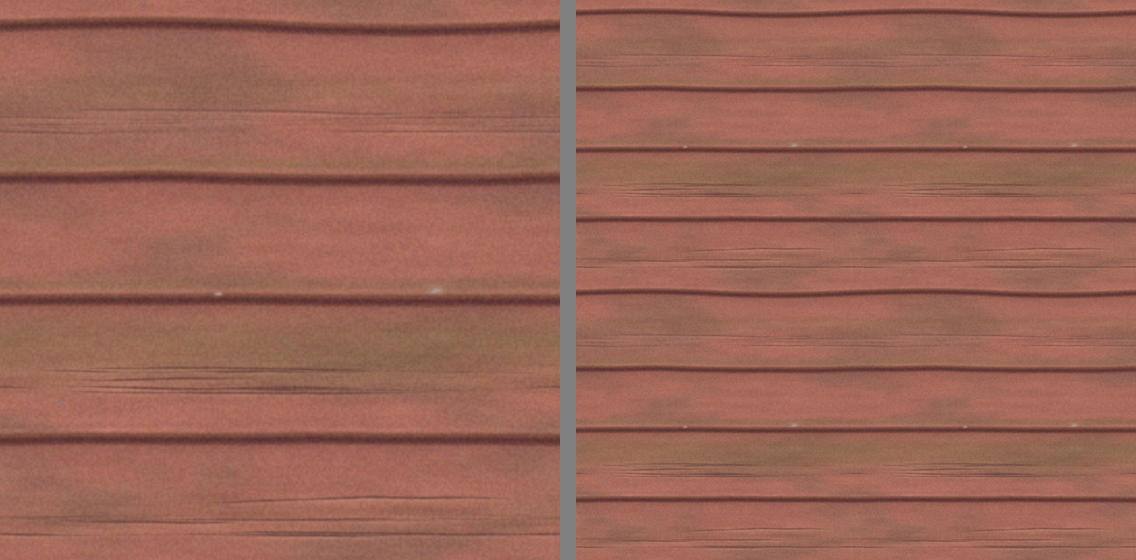
Left: one tile. Right: repeated 2 by 2.
A Shadertoy shader for this texture:

```glsl
// Four overlapping, weathered red clapboards with soft dark wavy seams between them.
// Wrapped value noise, stretched along x, gives stains and grain; seams, weathered
// bands, long cracks and small marks are placed by loops that wrap too.

const float TAU = 6.28319;
const vec3 RED_PAINT = vec3(0.665, 0.420, 0.362);
const vec3 FADED_PAINT = vec3(0.600, 0.405, 0.350);
const vec3 OLIVE_STAIN = vec3(0.560, 0.415, 0.315);
const vec3 CRACK_COLOR = vec3(0.400, 0.260, 0.240);
const vec3 LIP_COLOR = vec3(0.480, 0.295, 0.235);
const vec3 GAP_COLOR = vec3(0.365, 0.205, 0.205);
const vec3 SHADE_COLOR = vec3(0.480, 0.280, 0.275);
const vec3 PALE_MARK = vec3(0.740, 0.670, 0.610);
const vec3 NAIL_COLOR = vec3(0.520, 0.400, 0.430);

// Seam height and wave amplitude
const vec2 SEAMS[4] = vec2[4](vec2(0.963, 0.0050), vec2(0.692, 0.0028),
                              vec2(0.474, 0.0014), vec2(0.227, 0.0012));

// Weathered bands: height, spread, stain amount, roughness
const vec4 BANDS[8] = vec4[8](
    vec4(0.400, 0.040, 0.70, 0.20), vec4(0.350, 0.030, 0.50, 0.50),
    vec4(0.315, 0.020, 0.20, 0.80), vec4(0.080, 0.040, 0.20, 0.90),
    vec4(0.785, 0.020, 0.00, 0.60), vec4(0.707, 0.013, 0.70, 0.10),
    vec4(0.492, 0.011, 0.60, 0.40), vec4(0.840, 0.028, 0.35, 0.40));

// Cracked zones: height, spread, strength
const vec3 CRACK_ZONES[3] = vec3[3](
    vec3(0.320, 0.032, 0.75), vec3(0.078, 0.045, 0.65), vec3(0.783, 0.022, 0.40));

// Small marks: centre, radius, paleness (0 is a nail, 1 is bare wood)
const vec4 MARKS[5] = vec4[5](
    vec4(0.390, 0.475, 0.0045, 1.0), vec4(0.778, 0.481, 0.0080, 0.8),
    vec4(0.108, 0.280, 0.0050, 0.2), vec4(0.257, 0.989, 0.0045, 0.0),
    vec4(0.365, 0.781, 0.0040, 0.2));

float hash(vec2 cell, float seed) {
    vec3 p = fract(vec3(cell.xyx + seed * 7.31) * 0.1031);
    p += dot(p, p.yzx + 33.33);
    return fract((p.x + p.y) * p.z);
}

// Value noise with a whole number of cells across the canvas
float noise(vec2 uv, vec2 cells, float seed) {
    vec2 p = uv * cells, i = floor(p), f = p - i;
    f = f * f * (3.0 - 2.0 * f);
    vec2 a = mod(i, cells), b = mod(i + 1.0, cells);
    return mix(mix(hash(a, seed), hash(vec2(b.x, a.y), seed), f.x),
               mix(hash(vec2(a.x, b.y), seed), hash(b, seed), f.x), f.y);
}

float fbm(vec2 uv, vec2 cells, float seed) {
    float sum = 0.0;
    for (int i = 0; i < 4; i++)
        sum += noise(uv, cells * exp2(float(i)), seed + float(i)) * exp2(-float(i));
    return sum / 1.875;
}

vec2 wrapOffset(vec2 d) { return fract(d + 0.5) - 0.5; }

float bell(float d, float spread) { return exp(-d * d / (spread * spread)); }

vec3 boardColor(vec2 uv) {
    float cloud = fbm(uv, vec2(3.0, 9.0), 11.0);
    float grain = fbm(uv, vec2(5.0, 56.0), 21.0);
    float stain = 0.0, rough = 0.0;
    for (int i = 0; i < 8; i++) {
        float near = bell(wrapOffset(vec2(uv.y - BANDS[i].x)).x, BANDS[i].y);
        stain += near * BANDS[i].z;
        rough += near * BANDS[i].w;
    }
    vec3 color = mix(RED_PAINT, FADED_PAINT, smoothstep(0.42, 0.68, cloud));
    stain *= 0.2 + 0.9 * cloud + 0.7 * grain;
    color = mix(color, OLIVE_STAIN, clamp(stain, 0.0, 0.95));
    float patches = fbm(uv, vec2(14.0, 44.0), 71.0);
    color *= 1.0 + (0.09 + 0.20 * rough) * (grain - 0.5) + 0.08 * (patches - 0.5);
    return color;
}

// Long thin cracks that drift, fade in and fade out along the grain
vec3 addCracks(vec3 color, vec2 uv) {
    for (int i = 0; i < 24; i++) {
        float id = float(i);
        vec3 zone = CRACK_ZONES[i % 3];
        float drift = 0.014 * (fbm(vec2(uv.x, 0.0), vec2(3.0, 1.0), 80.0 + id) - 0.5);
        float y = zone.x + zone.y * (2.0 * hash(vec2(id, 5.0), 3.0) - 1.0) + drift;
        float fade = smoothstep(0.42, 0.80, fbm(vec2(uv.x, 0.0), vec2(4.0, 1.0), 120.0 + id));
        float d = wrapOffset(vec2(uv.y - y)).x;
        color = mix(color, CRACK_COLOR, zone.z * fade * bell(d, 0.0012 + 0.0016 * fade));
        color += 0.03 * fade * bell(d + 0.005, 0.003);
    }
    return color;
}

vec3 addMarks(vec3 color, vec2 uv) {
    for (int i = 0; i < 5; i++) {
        vec2 d = wrapOffset(uv - MARKS[i].xy) * vec2(0.65, 1.3);
        vec3 tint = mix(NAIL_COLOR, PALE_MARK, MARKS[i].w);
        color = mix(color, tint, 0.8 * bell(length(d), MARKS[i].z));
    }
    return color;
}

vec3 addSeam(vec3 color, vec2 uv, vec2 seam, float seed) {
    float wave = seam.y * sin(TAU * uv.x) + 0.004 * (noise(uv, vec2(7.0, 1.0), seed) - 0.5);
    float depth = wrapOffset(vec2(seam.x + wave - uv.y)).x;
    float fall = max(depth - 0.014, 0.0);
    float shade = smoothstep(0.0, 0.008, depth) * (0.6 * exp(-fall / 0.008) + 0.4 * exp(-fall / 0.028));
    float lip = smoothstep(-0.004, 0.004, depth) * smoothstep(0.025, 0.014, depth);
    float gap = smoothstep(0.003, 0.012, depth) * smoothstep(0.025, 0.011, depth);
    color = mix(color + 0.02 * bell(depth + 0.006, 0.004), SHADE_COLOR, 0.8 * shade);
    return mix(mix(color, LIP_COLOR, 0.85 * lip), GAP_COLOR, 0.95 * gap);
}

void mainImage(out vec4 fragColor, in vec2 fragCoord) {
    vec2 uv = fragCoord / iResolution.xy;
    vec3 color = addCracks(boardColor(uv), uv);
    for (int i = 0; i < 4; i++) color = addSeam(color, uv, SEAMS[i], 51.0 + float(i));
    color = addMarks(color, uv);
    // Fine speckle, partly tinted
    vec3 tint = vec3(noise(uv, vec2(190.0), 61.0), noise(uv, vec2(190.0), 62.0), noise(uv, vec2(190.0), 63.0));
    color += 0.030 * (tint - 0.5) + 0.045 * (noise(uv, vec2(270.0), 64.0) - 0.5);
    fragColor = vec4(color, 1.0);
}
```
